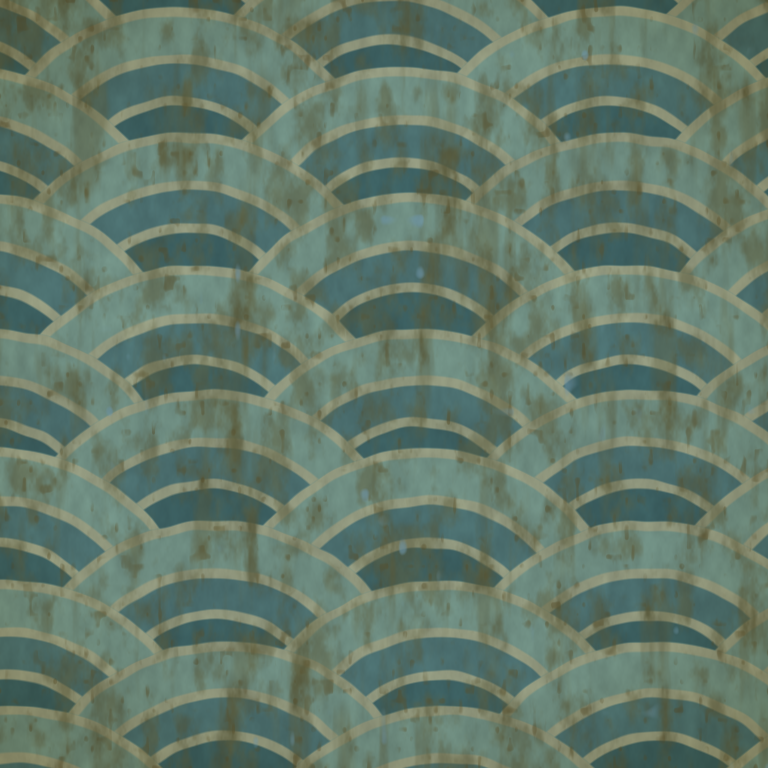
This pattern is drawn by a WebGL 1 fragment shader. Its source:

```glsl
precision highp float;

uniform vec2 u_resolution;

float hash(vec2 p) {
  vec3 q = fract(vec3(p.xyx) * 0.1031);
  q += dot(q, q.yzx + 33.33);
  return fract((q.x + q.y) * q.z);
}

float noise(vec2 p) {
  vec2 cell = floor(p);
  vec2 f = fract(p);
  f = f * f * (3.0 - 2.0 * f);
  return mix(mix(hash(cell), hash(cell + vec2(1.0, 0.0)), f.x),
             mix(hash(cell + vec2(0.0, 1.0)), hash(cell + 1.0), f.x), f.y);
}

float fbm(vec2 p) {
  float sum = 0.0;
  float weight = 0.5;
  for (int i = 0; i < 4; i++) {
    sum += weight * noise(p);
    p = p * 2.03 + 17.3;
    weight *= 0.5;
  }
  return sum / 0.9375;
}

// Cream line just inside the rim at the given depth
float rimLine(float depth, float start, float soft) {
  return smoothstep(-soft, soft, depth - start)
       - smoothstep(-soft, soft, depth - start - 0.0125);
}

// Bands of one scale, by depth inward from its outer rim
vec3 scaleColor(float depth, float soft) {
  vec3 color = vec3(0.43, 0.56, 0.525);
  color = mix(color, vec3(0.28, 0.43, 0.445), smoothstep(-soft, soft, depth - 0.068));
  color = mix(color, vec3(0.215, 0.365, 0.385), smoothstep(-soft, soft, depth - 0.123));
  float line = rimLine(depth, 0.0, soft) + rimLine(depth, 0.062, soft)
             + rimLine(depth, 0.117, soft);
  return mix(color, vec3(0.575, 0.605, 0.51), clamp(line, 0.0, 1.0));
}

// Overlapping rows, painted from the back to the front
vec3 waves(vec2 p, float soft) {
  float nearest = floor(p.y / 0.0832);
  vec3 color = vec3(0.43, 0.56, 0.525);
  for (int i = 0; i < 6; i++) {
    float row = nearest - 4.0 + float(i);
    float top = 0.0065 + 0.0832 * row + 0.012 * (hash(vec2(row + 40.0, 3.0)) - 0.5);
    float shift = 0.234 + 0.006 * row + 0.28125 * mod(row, 2.0)
                + 0.006 * (hash(vec2(row + 40.0, 9.0)) - 0.5);
    float column = floor((p.x - shift) / 0.5625 + 0.5);
    vec2 center = vec2(shift + 0.5625 * column, top + 0.272);
    float depth = 0.272 - length(p - center);
    float tone = 0.97 + 0.06 * hash(vec2(column + 20.0, row + 60.0));
    color = mix(color, scaleColor(depth, soft) * tone, smoothstep(-soft, soft, depth));
  }
  return color;
}

// Brown mottling, vertical streaks, specks and pale blue scuffs
vec3 weather(vec3 color, vec2 p) {
  float cloud = fbm(p * vec2(8.0, 4.0) + 5.0);
  float mottle = fbm(p * vec2(46.0, 24.0) + 31.0);
  float streak = fbm(p * vec2(38.0, 6.0) + 71.0);
  float stain = 0.10 + 0.45 * smoothstep(0.42, 0.8, mottle + 0.35 * (cloud - 0.5))
              + 0.35 * smoothstep(0.52, 0.8, streak);
  color = mix(color, vec3(0.34, 0.34, 0.22), stain);

  float speck = smoothstep(0.72, 0.95, noise(p * vec2(125.0, 80.0) + 13.0));
  color = mix(color, vec3(0.33, 0.29, 0.15), 0.4 * speck * smoothstep(0.35, 0.6, mottle));

  float scuff = smoothstep(0.87, 0.98, noise(p * vec2(42.0, 28.0) + 90.0))
              * smoothstep(0.5, 0.65, noise(p * 11.0 + 47.0));
  color = mix(color, vec3(0.42, 0.57, 0.64), 0.65 * scuff);
  return color * (0.91 + 0.18 * fbm(p * vec2(70.0, 38.0) + 120.0));
}

void main() {
  vec2 p = gl_FragCoord.xy / u_resolution;
  p.y = 1.0 - p.y;
  float soft = max(0.0018, 0.8 / min(u_resolution.x, u_resolution.y));

  // Slightly uneven edges
  vec2 wobble = vec2(noise(p * 32.0), noise(p * 32.0 + 50.0)) - 0.5;
  vec3 color = weather(waves(p + 0.0035 * wobble, soft), p);

  // Browned, darker borders
  float border = smoothstep(0.38, 0.75, length(p - 0.5));
  color *= mix(vec3(1.02), vec3(0.91, 0.87, 0.78), border);
  gl_FragColor = vec4(color, 1.0);
}
```
